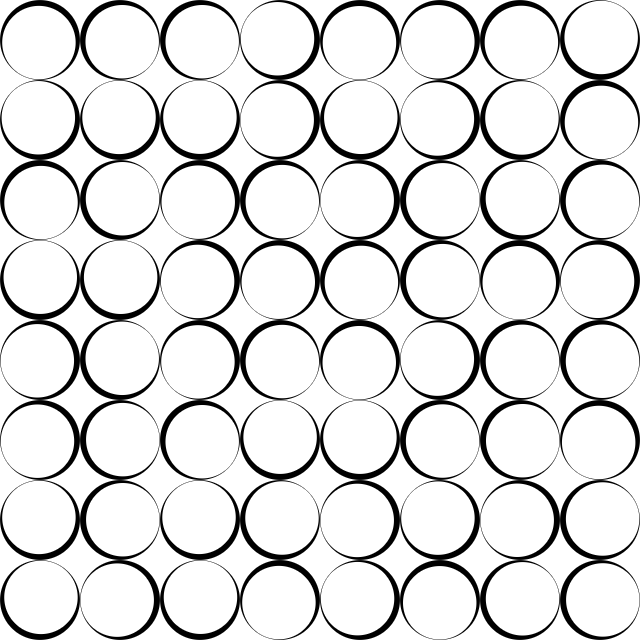
Give the GLSL for this pattern, as a Shadertoy shader.

```glsl
const float CELLS = 8.0;            // repeats across and down
const float OUTER_RADIUS = 0.499;   // in cell widths
const float INNER_RADIUS = 0.459;
const float HOLE_OFFSET = 0.035;    // shifts the hole, so the ring swells on one side
const vec3 INK = vec3(0.0);
const vec3 PAPER = vec3(1.0);
const float TAU = 6.2831853;

float hash(vec2 p) {
    return fract(sin(dot(p, vec2(127.1, 311.7))) * 43758.5453);
}

// Antialiased coverage of a filled disc
float disc(vec2 p, float radius, float pixel) {
    return clamp(0.5 - (length(p) - radius) / pixel, 0.0, 1.0);
}

void mainImage(out vec4 fragColor, in vec2 fragCoord) {
    vec2 grid = fragCoord / iResolution.xy * CELLS;
    float pixel = CELLS / min(iResolution.x, iResolution.y);

    // Wrapped cell index and centred local position
    vec2 cell = mod(floor(grid), CELLS);
    vec2 local = fract(grid) - 0.5;

    // Each ring has its hole pushed in a random direction
    float angle = TAU * hash(cell + 3.0);
    vec2 hole = HOLE_OFFSET * vec2(cos(angle), sin(angle));

    // Subtracting coverages keeps the hairline side faint but continuous
    float ring = disc(local, OUTER_RADIUS, pixel)
               - disc(local - hole, INNER_RADIUS, pixel);

    fragColor = vec4(mix(PAPER, INK, clamp(ring, 0.0, 1.0)), 1.0);
}
```
